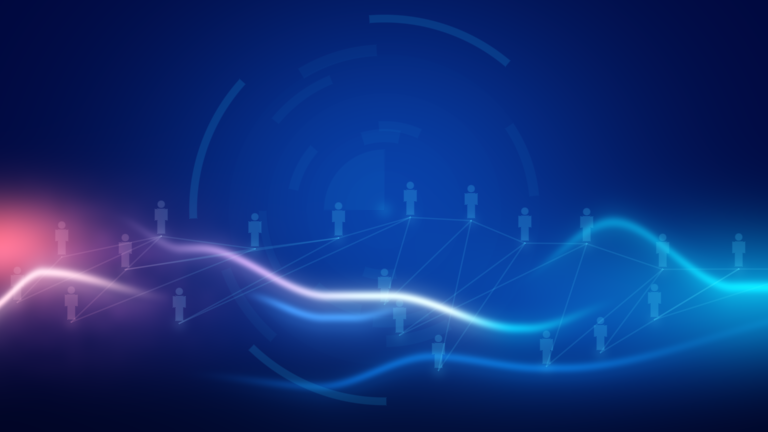
This background is drawn by a Shadertoy shader. Its source:

```glsl
// Blue network backdrop: dial rings, linked figures and glowing ribbons from red to cyan.

const vec3 NAVY = vec3(0.0, 0.025, 0.23);
const vec3 ROYAL = vec3(0.03, 0.21, 0.42);
const vec3 CYAN = vec3(0.02, 0.68, 0.92);
const vec3 AZURE = vec3(0.03, 0.30, 0.85);
const vec3 MAUVE = vec3(0.72, 0.55, 0.85);
const vec3 PALE = vec3(0.85, 0.94, 1.0);
const vec3 CORAL = vec3(1.0, 0.38, 0.30);
const vec3 PLUM = vec3(0.36, 0.15, 0.32);
const vec2 DIAL_CENTER = vec2(0.89, 0.514);
const float DIAL_RADIUS = 0.443;
const float FIGURE_ALPHA = 0.23;
const float LINK_ALPHA = 0.13;
const int NODES = 10;
const float PI = 3.14159265;

float hash(vec2 p) {
    vec3 q = fract(p.xyx * 0.1031);
    q += dot(q, q.yzx + 33.33);
    return fract((q.x + q.y) * q.z);
}

float noise(vec2 p) {
    vec2 i = floor(p), f = fract(p);
    f *= f * (3.0 - 2.0 * f);
    return mix(mix(hash(i), hash(i + vec2(1, 0)), f.x),
               mix(hash(i + vec2(0, 1)), hash(i + 1.0), f.x), f.y);
}

float ramp(float a, float b, float x) { return smoothstep(a, b, x); }
float bump(float x) { return exp(-x * x); }
float glow(vec2 p, vec2 c, vec2 size) { vec2 q = (p - c) / size; return exp(-dot(q, q)); }
vec3 screen(vec3 base, vec3 light) { return base + light * (1.0 - min(base, 1.0)); }

float box(vec2 p, vec2 halfSize) {
    vec2 d = abs(p) - halfSize;
    return length(max(d, 0.0)) + min(max(d.x, d.y), 0.0);
}

float arc(vec2 q, float radius, float halfWidth, float mid, float halfAngle, float px) {
    float turn = abs(mod(atan(q.y, q.x) - mid + PI, 2.0 * PI) - PI) - halfAngle;
    float d = max(abs(length(q) - radius) - halfWidth, turn * radius);
    return 1.0 - smoothstep(-px, px, d);
}

// Bright core, soft halo and a veil hanging below the crest
float ribbon(float h, float width, float veil) {
    return bump(h / width) + 0.3 * bump(h / (3.0 * width))
         + veil * ramp(0.0, 0.03, -h) * exp(min(h, 0.0) / 0.055);
}

float link(vec2 p, vec2 a, vec2 b, float px) {
    vec2 d = b - a;
    float t = clamp(dot(p - a, d) / dot(d, d), 0.0, 1.0);
    return 1.0 - smoothstep(0.0, 0.0012 + px, length(p - a - t * d));
}

float figure(vec2 p, float px) {
    float d = length(p - vec2(0, 0.032)) - 0.0085;
    d = min(d, box(p - vec2(0, 0.008), vec2(0.015, 0.013)));
    d = min(d, box(p + vec2(0, 0.007), vec2(0.009, 0.029)));
    return 1.0 - smoothstep(-px, px, d);
}

vec2 upperNode(float i) {
    float x = 0.143 + 0.176 * i + 0.113 * max(sin(0.5 * i), -0.15);
    float y = 0.477 + 0.08 * bump(1.1 * (i - 4.4)) - 0.058 * ramp(7.0, 8.0, i);
    return vec2(x, y - 0.03 * cos(PI * i) * exp(-0.5 * i));
}

vec2 lowerNode(float i) {
    float x = 0.04 + 0.125 * i + 0.35 * step(3.5, i) - 0.215 * bump(3.0 * (i - 6.0));
    float y = 0.292 + 0.076 * sin(0.8 * i) + 0.05 * cos(PI * i);
    return vec2(x, y - 0.125 * bump(3.0 * (i - 8.0)));
}

void mainImage(out vec4 fragColor, in vec2 fragCoord) {
    float px = 1.0 / iResolution.y;
    vec2 p = fragCoord * px;
    float x = p.x, y = p.y;
    float mist = 0.65 * noise(p * vec2(9, 14)) + 0.35 * noise(p * 29.0);

    // Base gradient and coloured haze
    vec3 col = NAVY + ROYAL * glow(p, vec2(0.9, 0.55), vec2(0.58, 0.48));
    col *= 0.62 + 0.38 * ramp(0.0, 0.28, y);
    col = screen(col, AZURE * 0.5 * glow(p, vec2(1.4, 0.28), vec2(0.42, 0.19)));
    col = screen(col, CYAN * 0.65 * glow(p, vec2(1.78, 0.32), vec2(0.38, 0.15)));
    col = screen(col, PLUM * (0.5 + 0.7 * mist) * glow(p, vec2(0.16, 0.36), vec2(0.30, 0.15)));
    col = screen(col, CORAL * glow(p, vec2(0.0, 0.43), vec2(0.19, 0.105)));

    // Dial: discs, lit quadrant, faint segments, three long arcs
    vec2 q = p - DIAL_CENTER;
    float r = length(q), dial = 0.0;
    for (float i = 1.0; i < 5.0; i++) dial += 0.012 * (1.0 - smoothstep(-px, px, r - 0.09 * i));
    dial += 0.06 * arc(q, 0.07, 0.07, 0.75 * PI, 0.25 * PI, px);
    for (float i = 0.0; i < 12.0; i++) {
        float mid = 2.0 * PI * hash(vec2(i, 3.0));
        dial += 0.055 * arc(q, 0.15 + 0.022 * i, 0.004 + 0.013 * hash(vec2(i, 7.0)), mid, 0.25, px);
    }
    for (float i = 0.0; i < 3.0; i++)
        dial += 0.17 * arc(q, DIAL_RADIUS, 0.009, 1.26 + 1.536 * i, 0.39, px);
    dial += 0.16 * bump(r / 0.02);
    col = screen(col, vec3(0.1, 0.65, 0.9) * dial);

    // Ribbon crests
    float mainCrest = 0.5 - 0.075 * ramp(0.25, 0.42, x) - 0.11 * ramp(0.46, 0.76, x)
                    - 0.075 * ramp(0.9, 1.2, x) + 0.07 * ramp(1.22, 1.48, x);
    float rightCrest = 0.33 + 0.155 * ramp(1.15, 1.42, x) - 0.15 * ramp(1.42, 1.7, x);
    float leftCrest = 0.28 + 0.09 * ramp(-0.04, 0.1, x) - 0.06 * ramp(0.1, 0.42, x);
    float lowCrest = 0.135 - 0.03 * ramp(0.4, 0.75, x) + 0.07 * ramp(0.74, 1.0, x)
                   - 0.027 * ramp(1.0, 1.25, x) + 0.14 * ramp(1.3, 2.0, x);
    float blueCrest = 0.32 - 0.055 * ramp(0.55, 0.75, x) + 0.03 * ramp(0.82, 0.98, x);

    // Ribbon light
    vec3 mainTint = mix(mix(MAUVE, PALE, ramp(0.55, 0.9, x)), CYAN, ramp(1.02, 1.2, x));
    float mainFade = ramp(0.24, 0.6, x) * (1.0 - ramp(1.15, 1.45, x));
    col = screen(col, mainTint * 0.8 * mainFade * ribbon(y - mainCrest, 0.012, 0.25));
    float rightFade = ramp(1.18, 1.42, x) * (0.5 + 0.45 * ramp(1.5, 1.75, x));
    col = screen(col, CYAN * rightFade * ribbon(y - rightCrest, 0.014, 0.4));
    float leftFade = 1.0 - ramp(0.12, 0.42, x);
    col = screen(col, vec3(1.0, 0.78, 0.84) * 0.8 * leftFade * ribbon(y - leftCrest, 0.012, 0.35));
    float lowFade = ramp(0.4, 0.9, x) * (1.0 - 0.7 * ramp(1.25, 1.7, x));
    col = screen(col, mix(AZURE, CYAN, 0.3) * 0.55 * lowFade * ribbon(y - lowCrest, 0.011, 0.3));
    float blueFade = ramp(0.54, 0.68, x) * (1.0 - ramp(0.8, 1.0, x));
    col = screen(col, vec3(0.2, 0.5, 1.0) * 0.7 * blueFade * ribbon(y - blueCrest, 0.011, 0.3));

    // Linked figures
    float people = 0.0, links = 0.0;
    vec2 feet = vec2(0, 0.042);
    for (int n = 0; n < NODES; n++) {
        float i = float(n);
        vec2 a = upperNode(i), b = lowerNode(i), next = upperNode(i + 1.0);
        people += figure(p - a, px) + figure(p - b, px);
        people += 0.5 * (bump(length(p - a + feet) / 0.018) + bump(length(p - b + feet) / 0.018));
        links += link(p, a - feet, next - feet, px) + link(p, a - feet, b - feet, px);
        links += link(p, b - feet, next - feet, px);
    }
    vec3 netTint = mix(vec3(0.85, 0.5, 0.6), vec3(0.25, 0.75, 1.0), ramp(0.2, 0.55, x));
    col = screen(col, netTint * min(FIGURE_ALPHA * people + LINK_ALPHA * links, 0.5));

    fragColor = vec4(clamp(col, 0.0, 1.0), 1.0);
}
```
